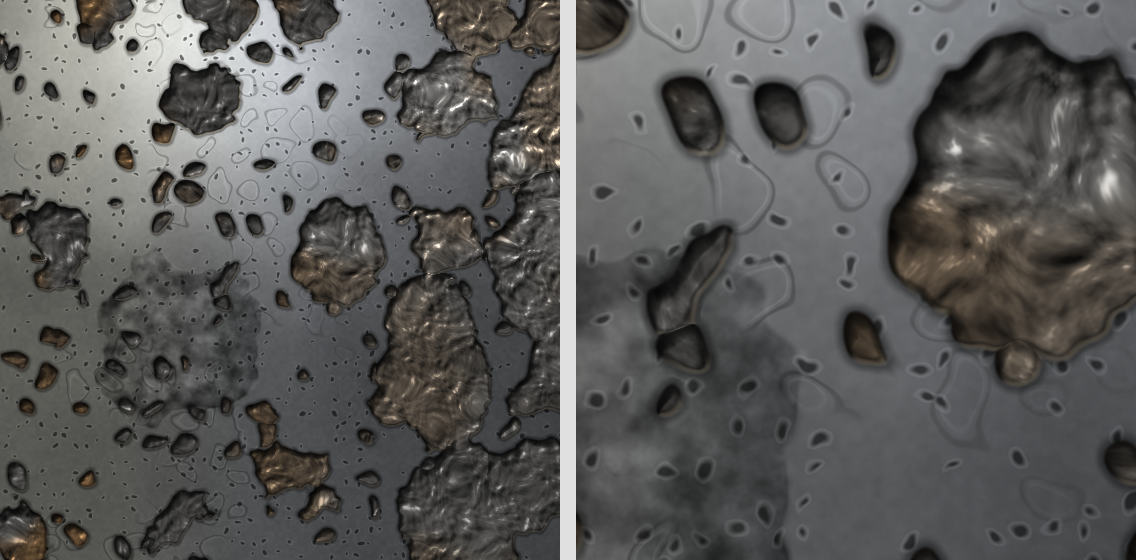
Left: the whole. Right: its middle third, enlarged.
Give the GLSL for this texture, as a WebGL 2 fragment shader.

```glsl
#version 300 es
precision highp float;
// Corroded polished metal: a smooth plate eaten through by rough, dark-rimmed pits.
uniform vec2 u_resolution;
out vec4 fragColor;

float hash(vec2 p) {
  vec3 q = fract(vec3(p.xyx) * 0.1031);
  q += dot(q, q.yzx + 33.33);
  return fract((q.x + q.y) * q.z);
}

float noise(vec2 p) {
  vec2 i = floor(p), f = fract(p);
  f = f * f * (3.0 - 2.0 * f);
  return mix(mix(hash(i), hash(i + vec2(1, 0)), f.x),
             mix(hash(i + vec2(0, 1)), hash(i + vec2(1, 1)), f.x), f.y);
}

float fbm(vec2 p) {
  float sum = 0.0, amp = 0.53;
  for (int i = 0; i < 4; i++) {
    sum += amp * noise(p);
    p = mat2(1.6, 1.2, -1.2, 1.6) * p + 17.3;
    amp *= 0.5;
  }
  return sum;
}

vec2 warp(vec2 p) {
  return vec2(noise(p), noise(p + 41.7)) - 0.5;
}

// Scattered ellipses, positive inside
float blobs(vec2 p, float size, float radius, float chance) {
  vec2 cell = floor(p / size);
  float depth = -size;
  for (int y = -1; y <= 1; y++)
    for (int x = -1; x <= 1; x++) {
      vec2 id = cell + vec2(x, y) + 50.0;
      if (hash(id + 7.1) > chance) continue;
      vec2 centre = id - 50.0 + 0.2 + 0.6 * vec2(hash(id + 3.7), hash(id + 19.2));
      float a = 6.283 * hash(id + 28.4);
      vec2 q = mat2(cos(a), sin(a), -sin(a), cos(a)) * (p - centre * size);
      float r = radius * mix(0.45, 1.0, hash(id + 11.9));
      depth = max(depth, r - length(q * vec2(0.8, 1.25)));
    }
  return depth;
}

// Depth into the pits, about in canvas units
float pitDepth(vec2 p) {
  vec2 w = p + 0.05 * warp(p * 9.0) + 0.016 * warp(p * 30.0);
  float calm = exp(-dot(p - vec2(0.3, 0.3), p - vec2(0.3, 0.3)) * 14.0);
  float radius = mix(0.095, 0.15, smoothstep(0.35, 0.8, p.x)) - 0.085 * calm;
  float large = blobs(w, 0.23, radius, 0.88) + 0.14 * (fbm(p * 11.0 + 5.0) - 0.53);
  large -= 0.03 * calm;
  float small = blobs(p + 0.018 * warp(p * 32.0), 0.062, 0.021, 0.42);
  return max(large, small);
}

void main() {
  vec2 p = gl_FragCoord.xy / u_resolution;

  // Signed distance and inward direction at the pit rims
  float e = 0.002, f = pitDepth(p);
  vec2 slope = vec2(pitDepth(p + vec2(e, 0)) - f, pitDepth(p + vec2(0, e)) - f) / e;
  float d = f / max(length(slope), 0.6);
  float shade = dot(slope / max(length(slope), 0.01), vec2(0.5, -0.866));

  // Polished plate under a broad highlight
  vec2 q = (p - vec2(0.4, 0.95)) * vec2(2.4, 2.8);
  float shine = exp(-dot(q, q));
  float plate = 0.25 + 0.09 * (1.0 - p.x) + 0.54 * shine;
  plate *= 0.84 + 0.32 * fbm(p * 6.0 + 2.0);
  plate += 0.05 * (fbm(p * 150.0) - 0.5);

  // Mottled stain with a darker border
  vec2 s = p - vec2(0.31, 0.39) + 0.06 * warp(p * 13.0) + 0.02 * warp(p * 40.0);
  float stain = 0.145 - length(s);
  float mottle = fbm(p * 48.0) - 0.5;
  plate += smoothstep(-0.004, 0.004, stain) * (0.35 * mottle - 0.03);
  plate -= 0.07 * smoothstep(0.0, 0.004, stain) * smoothstep(0.045, 0.03, stain);

  // Faint etched rings and tiny specks
  float ring = blobs(p + 0.02 * warp(p * 36.0), 0.058, 0.026, 0.7);
  float etched = smoothstep(0.48, 0.6, noise(p * 6.0 + 8.0)) * smoothstep(0.75, 0.4, p.x);
  plate *= 1.0 - 0.22 * etched * smoothstep(0.0025, 0.0005, abs(ring));
  plate += 0.05 * etched * smoothstep(0.002, 0.0, abs(ring - 0.005));
  float speck = blobs(p + 0.004 * warp(p * 130.0), 0.021, 0.0042, 0.4);
  plate *= 1.0 - 0.5 * smoothstep(-0.001, 0.0015, speck);
  plate += 0.05 * smoothstep(0.0015, 0.0, abs(speck + 0.002));
  vec3 metal = plate * mix(vec3(1.01, 1.01, 0.96), vec3(0.97, 0.99, 1.02), smoothstep(0.1, 0.6, p.x));

  // Rough pit floor lit from the upper left
  vec2 g = p * 58.0 + 1.5 * warp(p * 25.0);
  float bump = fbm(g) - fbm(g + vec2(-0.28, 0.4));
  vec2 h = (p - vec2(0.83, 0.76)) * 3.4;
  float glow = exp(-dot(h, h));
  float pit = 0.245 + 0.12 * glow + 0.16 * (fbm(p * 14.0) - 0.5);
  pit += (0.4 + 0.35 * glow) * bump;
  pit += (0.28 + 0.35 * glow) * smoothstep(0.14, 0.42, bump);
  float rust = smoothstep(0.45, 0.75, noise(p * 8.0 + 4.0)) * mix(1.0, 0.35, smoothstep(0.2, 0.7, p.x));
  vec3 ground = max(pit, 0.05) * mix(vec3(1.0, 0.99, 0.97), vec3(1.3, 1.0, 0.68), rust);

  // Shadow inside the rim, wider below the upper left wall
  float reach = 0.007 + 0.017 * max(shade, 0.0);
  ground *= mix(0.2, 1.0, smoothstep(0.0, reach, d));

  // Dark outline and a bright lip on the lower right
  metal *= 1.0 - 0.4 * smoothstep(-0.007, 0.0, d);
  vec3 color = mix(metal, ground, smoothstep(-0.0015, 0.0015, d));
  float lip = smoothstep(0.0028, 0.0, abs(d - 0.001)) * smoothstep(0.0, 0.8, -shade);
  color += lip * (0.16 + 0.3 * shine) * vec3(1.05, 0.98, 0.85);

  fragColor = vec4(clamp(color, 0.0, 1.0), 1.0);
}
```
